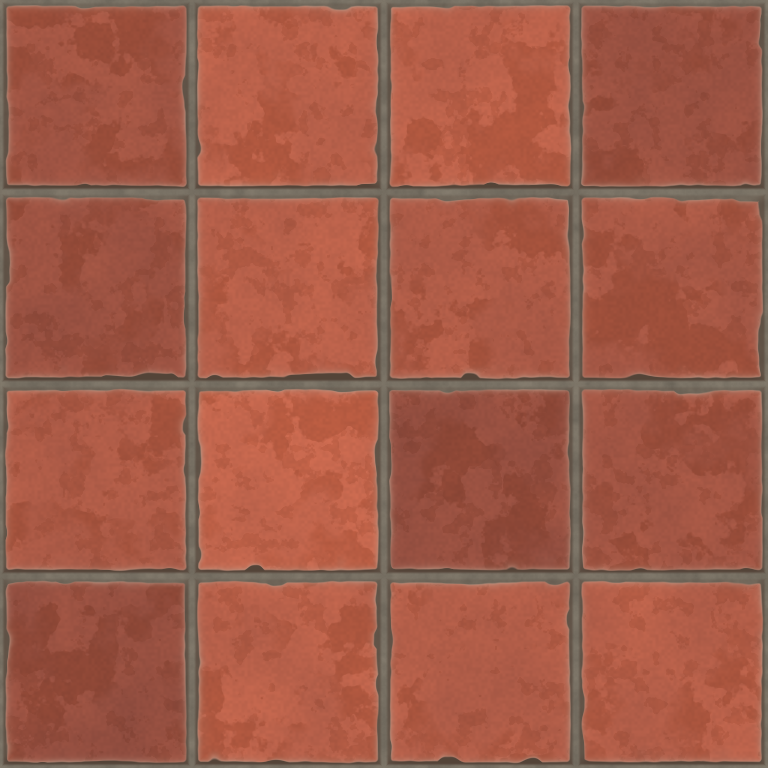
This texture is drawn by a WebGL 2 fragment shader. Its source:

```glsl
#version 300 es
precision highp float;

uniform vec2 u_resolution;
out vec4 fragColor;

#define TILES 4.0
#define HALF_SIZE 0.476
#define CORNER 0.025
#define WOBBLE 0.017
#define CHIP 0.026
#define RIM_WIDTH 0.013
#define RIM_STRENGTH 0.85
#define MOTTLE 0.75

const vec3 CLAY_DARK = vec3(0.565, 0.300, 0.245);
const vec3 CLAY_LIGHT = vec3(0.775, 0.405, 0.305);
const vec3 STAIN_TINT = vec3(0.88, 0.82, 0.76);
const vec3 RIM_COLOR = vec3(0.74, 0.60, 0.53);
const vec3 GROUT = vec3(0.47, 0.44, 0.39);
const vec3 SIDE_DARK = vec3(0.33, 0.265, 0.22);

// Firing tone of each tile: one column per row, bottom row first
const mat4 TONES = mat4(
    0.10, 0.72, 0.65, 0.68,
    0.55, 0.95, 0.08, 0.30,
    0.22, 0.74, 0.55, 0.42,
    0.32, 0.75, 0.78, 0.20);

float hash(vec3 p) {
    p = fract(p * vec3(0.1031, 0.1130, 0.0973));
    p += dot(p, p.yzx + 33.33);
    return fract((p.x + p.y) * p.z);
}

// Value noise that wraps after freq lattice cells
float noise(vec2 uv, float freq, float seed) {
    vec2 q = uv * freq;
    vec2 i = floor(q);
    vec2 f = fract(q);
    f = f * f * (3.0 - 2.0 * f);
    vec2 a = mod(i, freq);
    vec2 b = mod(i + 1.0, freq);
    return mix(
        mix(hash(vec3(a, seed)), hash(vec3(b.x, a.y, seed)), f.x),
        mix(hash(vec3(a.x, b.y, seed)), hash(vec3(b, seed)), f.x), f.y);
}

float fbm(vec2 uv, float freq, float seed) {
    float sum = 0.0;
    float gain = 0.5;
    for (int k = 0; k < 5; k++) {
        sum += gain * noise(uv, freq, seed + float(k));
        freq *= 2.0;
        gain *= 0.56;
    }
    return sum / 1.073;
}

float roundedBox(vec2 p, float halfSize, float radius) {
    vec2 q = abs(p) - halfSize + radius;
    return length(max(q, 0.0)) + min(max(q.x, q.y), 0.0) - radius;
}

// Fired clay: cloudy tone, ragged stains and fine grain
vec3 clayColor(vec2 uv, float tone, float seed) {
    float cloud = fbm(uv, 12.0, seed + 20.0);
    float stain = fbm(uv, 22.0, seed + 40.0);
    float grain = noise(uv, 256.0, seed + 60.0) - 0.5;
    vec3 clay = mix(CLAY_DARK, CLAY_LIGHT, tone + 0.55 * (cloud - 0.5));
    float patches = smoothstep(0.50, 0.56, stain) * smoothstep(0.35, 0.60, cloud);
    float flecks = smoothstep(0.58, 0.64, fbm(uv, 48.0, seed + 80.0));
    clay *= mix(vec3(1.0), STAIN_TINT, MOTTLE * max(patches, 0.6 * flecks));
    return clay * (1.01 + 0.06 * grain);
}

void main() {
    vec2 uv = gl_FragCoord.xy / u_resolution;
    vec2 cell = floor(uv * TILES);
    vec2 p = fract(uv * TILES) - 0.5;
    float seed = 7.0 + 100.0 * (cell.x + TILES * cell.y);
    float aa = TILES / min(u_resolution.x, u_resolution.y);

    // Which side of the tile faces this point
    float below = smoothstep(-0.06, 0.06, -p.y - abs(p.x));
    float above = smoothstep(-0.06, 0.06, p.y - abs(p.x));

    // Worn outline: slow wobble plus chips, heaviest along the bottom
    float slab = -roundedBox(p, HALF_SIZE, CORNER);
    float wobble = 0.65 * noise(uv, 20.0, seed) + 0.35 * noise(uv, 88.0, seed + 1.0);
    float chip = smoothstep(0.62, 0.92, noise(uv, 36.0, seed + 2.0));
    float face = slab - WOBBLE * wobble - CHIP * chip * mix(0.6, 1.0, below);

    // Grout bed, darker where it meets the slab
    float joint = 0.5 - max(abs(p.x), abs(p.y));
    float shade = mix(mix(0.65, 1.0, below), 0.25, above);
    float dirt = fbm(uv, 64.0, 3.0) - 0.5;
    vec3 color = GROUT * (1.0 + 0.25 * dirt);
    color = mix(color, SIDE_DARK, shade * smoothstep(0.008, 0.027, joint));

    // Tile face with its pale, rubbed rim
    float tone = TONES[int(cell.y)][int(cell.x)];
    vec3 clay = clayColor(uv, tone, seed);
    float rubbed = mix(0.5, 1.0, noise(uv, 32.0, seed + 5.0));
    float rim = exp(-max(face, 0.0) / RIM_WIDTH) * rubbed * RIM_STRENGTH;
    clay = mix(clay, RIM_COLOR, rim);
    color = mix(color, clay, smoothstep(-aa, aa, face));

    fragColor = vec4(color, 1.0);
}
```
